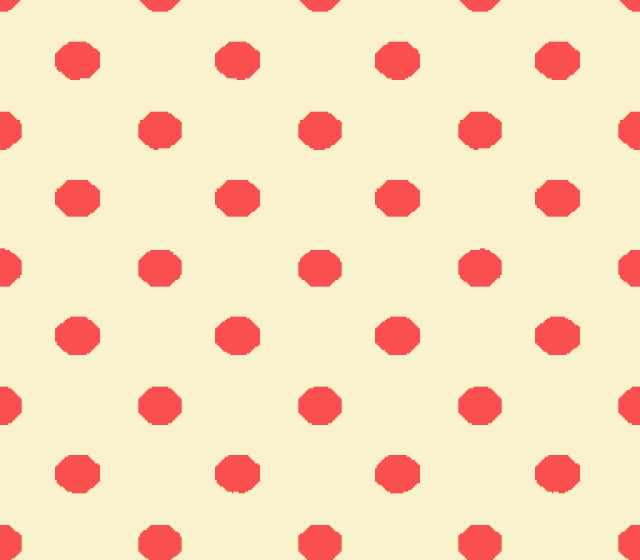
This pattern is drawn by a WebGL 1 fragment shader. Its source:

```glsl
precision highp float;
// Staggered red polka dots with slightly stepped, uneven rims on a cream ground.

uniform vec2 u_resolution;

const vec3 CREAM = vec3(0.98, 0.95, 0.80);
const vec3 RED = vec3(0.98, 0.31, 0.31);

// Lengths are fractions of the canvas height.
const vec2 PITCH = vec2(0.28571, 0.2460);
const vec2 MAIN_ORIGIN = vec2(0.0, 0.0292);
const vec2 STAGGER = vec2(0.1391, 0.1248);
const vec2 MAIN_RADII = vec2(0.0387, 0.0336);
const vec2 STAGGER_RADII = vec2(0.0402, 0.0336);
const float STEP_SIZE = 1.0 / 336.0;
const float WOBBLE = 0.012;
const int SAMPLES = 3;

float hash(vec2 cell, float seed) {
  return fract(sin(dot(cell, vec2(127.1, 311.7)) + seed * 74.7) * 4375.85);
}

// Layered sines around the rim, phased differently for every dot.
float rimWobble(float angle, float phase) {
  return 0.6 * sin(5.0 * angle + phase) + 0.4 * sin(11.0 * angle - 2.0 * phase);
}

// Rounded octagon of unit radius: 1 on the rim, less inside.
float octagonRadius(vec2 p) {
  vec2 a = abs(p);
  float facets = max(max(a.x, a.y), (a.x + a.y) / 1.40);
  return max(facets, length(p) / 1.045);
}

// Coverage of one lattice of dots, 0 or 1.
float dotLattice(vec2 p, vec2 origin, vec2 radii, float seed) {
  vec2 grid = (p - origin) / PITCH;
  vec2 cell = floor(grid + 0.5);
  vec2 local = (grid - cell) * PITCH / radii;
  float phase = 6.2832 * hash(cell, seed);
  float angle = atan(local.y, local.x + 1e-5);
  float rim = 1.0 + WOBBLE * rimWobble(angle, phase);
  return step(octagonRadius(local), rim);
}

// Both lattices, with positions snapped to give stepped rims.
float dotMask(vec2 p) {
  vec2 snapped = (floor(p / STEP_SIZE) + 0.5) * STEP_SIZE;
  float mainDots = dotLattice(snapped, MAIN_ORIGIN, MAIN_RADII, 1.0);
  float offsetDots = dotLattice(snapped, MAIN_ORIGIN + STAGGER, STAGGER_RADII, 2.0);
  return max(mainDots, offsetDots);
}

void main() {
  // Average subsamples to smooth the steps.
  float coverage = 0.0;
  for (int j = 0; j < SAMPLES; j++) {
    for (int i = 0; i < SAMPLES; i++) {
      vec2 offset = (vec2(float(i), float(j)) + 0.5) / float(SAMPLES) - 0.5;
      coverage += dotMask((gl_FragCoord.xy + offset) / u_resolution.y);
    }
  }
  coverage /= float(SAMPLES * SAMPLES);
  gl_FragColor = vec4(mix(CREAM, RED, coverage), 1.0);
}
```
